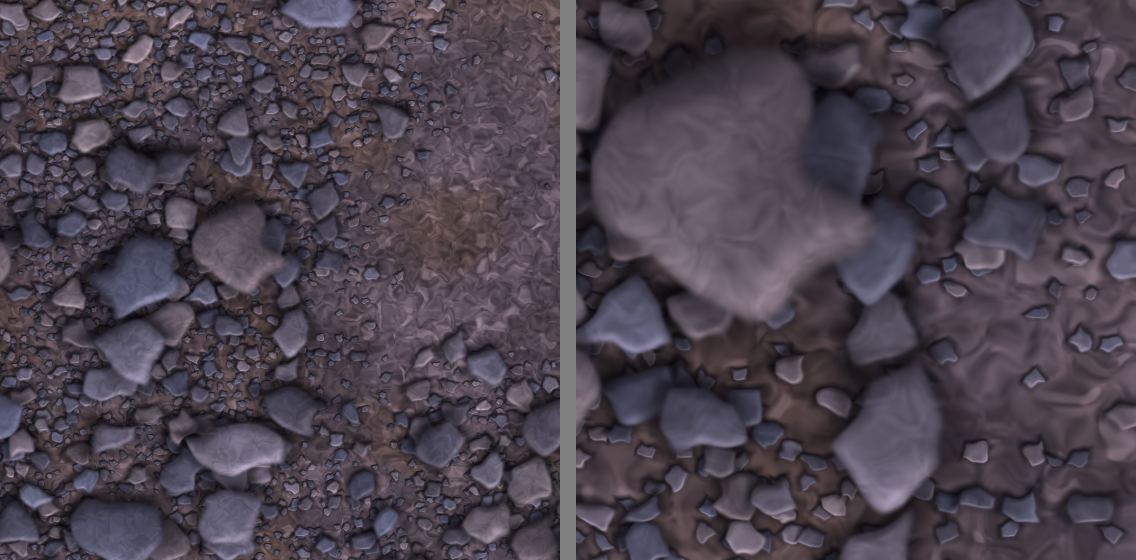
Left, the full canvas; right, a detail of the centre.
Reproduce this texture procedurally as a WebGL 2 fragment shader.

```glsl
#version 300 es
precision highp float;
// Dusky gravel: angular blue-grey stones of several sizes bedded in gritty brown soil.
uniform vec2 u_resolution;
out vec4 fragColor;

float hash(vec2 p) {
    vec3 q = fract(p.xyx * vec3(0.1031, 0.1030, 0.0973));
    q += dot(q, q.yzx + 33.33);
    return fract((q.x + q.y) * q.z);
}

float noise(vec2 p) {
    vec2 i = floor(p), f = fract(p);
    f = f * f * (3.0 - 2.0 * f);
    return mix(mix(hash(i), hash(i + vec2(1, 0)), f.x),
               mix(hash(i + vec2(0, 1)), hash(i + vec2(1, 1)), f.x), f.y);
}

float fbm(vec2 p) {
    float sum = 0.0, amp = 0.5;
    for (int i = 0; i < 4; i++) {
        sum += amp * noise(p);
        p = mat2(1.6, 1.2, -1.2, 1.6) * p + 7.3;
        amp *= 0.5;
    }
    return sum / 0.94;
}

// Rounded polygon: xy is the outward edge normal, z the signed distance.
vec3 stoneShape(vec2 p, float radius, vec2 id) {
    float total = 0.0;
    vec2 normal = vec2(0);
    for (int i = 0; i < 6; i++) {
        float k = float(i);
        float angle = (k + 0.85 * hash(id + k * 3.7)) * 1.047;
        vec2 dir = vec2(cos(angle), sin(angle));
        float edge = dot(p, dir) / radius - 0.75 - 0.4 * hash(id + k * 5.3 + 40.0);
        float weight = exp(12.0 * edge);
        total += weight;
        normal += weight * dir;
    }
    return vec3(normal / total, radius * log(total) / 12.0);
}

// Stones lie thick on the left and below, thin out to the upper right.
float stoneCover(vec2 uv) {
    float slope = smoothstep(0.25, 0.85, uv.x * 0.65 + uv.y * 0.35);
    return 1.0 - 0.7 * slope + 1.1 * (noise(uv * 4.5 + 3.0) - 0.5);
}

// Lays one jittered grid of stones over the ground colour.
vec3 layStones(vec3 ground, vec2 uv, float count, float amount, float grain) {
    vec2 p = uv * count;
    p += 0.22 * (vec2(noise(p * 3.0), noise(p * 3.0 + 19.0)) - 0.5);
    vec2 cell = floor(p);
    float blur = 1.3 * count / u_resolution.y + 0.02;
    for (int j = -1; j <= 1; j++)
    for (int i = -1; i <= 1; i++) {
        vec2 id = cell + vec2(i, j);
        vec2 seed = id + count * 1.7 + 50.0;
        if (hash(seed) > amount * stoneCover((id + 0.5) / count)) continue;
        vec2 q = p - id - 0.5 - 0.55 * (vec2(hash(seed + 11.0), hash(seed + 23.0)) - 0.5);
        if (dot(q, q) > 1.0) continue;

        float turn = 1.4 * (hash(seed + 31.0) - 0.5);
        mat2 spin = mat2(cos(turn), sin(turn), -sin(turn), cos(turn));
        q = spin * q;
        q.y *= 1.0 + 0.6 * hash(seed + 47.0);
        float radius = mix(0.28, 0.52, hash(seed + 59.0));
        vec3 shape = stoneShape(q, radius, seed);
        vec2 normal = shape.xy * spin;
        float d = shape.z;

        // Shadow gathers around the stone, deepest on its upper left.
        float shade = 0.42 + 0.3 * dot(normal, vec2(-0.35, 0.9));
        ground *= 1.0 - shade * smoothstep(0.28, 0.0, d);

        // Worn face, with light catching the lower bevel.
        vec3 face = mix(vec3(0.26, 0.27, 0.345), vec3(0.36, 0.32, 0.345), hash(seed + 71.0));
        face *= 0.8 + 0.4 * hash(seed + 83.0) + 0.25 * dot(q, normalize(vec2(hash(seed + 5.0) - 0.5, -0.4)));
        face *= 0.68 + 0.36 * grain + 0.36 * fbm(p * 3.0 + seed);
        float bevel = smoothstep(-0.42 * radius, -0.05, d);
        float light = dot(normal, vec2(0.25, -0.9));
        face *= 1.0 + bevel * 0.38 * light;
        face += bevel * max(light, 0.0) * vec3(0.055, 0.04, 0.025);
        face *= 1.0 - 0.3 * smoothstep(-0.07, 0.02, d);
        ground = mix(ground, face, smoothstep(blur, -blur, d));
    }
    return ground;
}

void main() {
    vec2 uv = gl_FragCoord.xy / u_resolution.y;

    // Wriggling fine grit.
    vec2 warp = vec2(noise(uv * 60.0), noise(uv * 60.0 + 31.0)) - 0.5;
    vec2 gritPos = uv * vec2(105.0, 125.0) + 2.4 * warp;
    float grit = 0.6 * noise(gritPos) + 0.4 * noise(gritPos * 1.8 + 9.0);
    float ridge = 1.0 - abs(2.0 * noise(gritPos * 0.7 + 70.0) - 1.0);

    // Soil with ochre and dark damp patches.
    float patches = fbm(uv * 5.0 + 12.0);
    vec3 color = mix(vec3(0.285, 0.245, 0.27), vec3(0.31, 0.25, 0.235), smoothstep(0.45, 0.7, patches));
    color *= 0.72 + 0.55 * fbm(uv * 13.0 + 40.0);
    color *= 0.5 + 0.75 * grit + 0.24 * ridge;
    color += vec3(0.13, 0.115, 0.12) * smoothstep(0.72, 0.92, noise(gritPos * 0.6 + 55.0));

    // Pebbles first, the largest stones last.
    color = layStones(color, uv, 62.0, 0.6, grit);
    color = layStones(color, uv, 34.0, 0.55, grit);
    color = layStones(color, uv, 18.0, 0.55, grit);
    color = layStones(color, uv, 11.0, 0.4, grit);
    color = layStones(color, uv, 6.5, 0.33, grit);

    // Uneven dusk light and a faint violet floor in the shadows.
    color *= 0.96 + 0.3 * noise(uv * 7.0 + 80.0);
    color = max(color, 0.0) * 0.95 + vec3(0.025, 0.018, 0.035);
    fragColor = vec4(color, 1.0);
}
```
